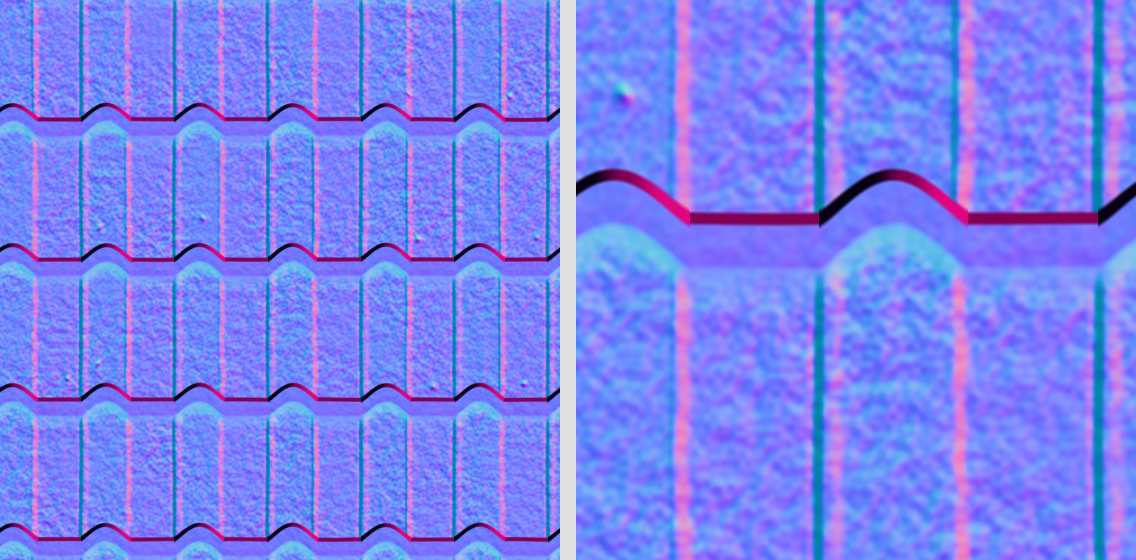
Left, the full canvas; right, a detail of the centre.
Write a WebGL 1 fragment shader that draws this texture map.

```glsl
precision highp float;

// Tangent-space normal map of a clay tile roof, 6 tiles across and 4 courses down.
// Each tile has a raised roll and a flat pan; seams, caps and grain add up to one
// surface tilt, which is normalised to a colour, with the dark eaves laid on top.

uniform vec2 u_resolution;

const float PI = 3.14159265;

float hash(vec2 p) {
    return fract(sin(dot(p, vec2(127.1, 311.7))) * 43758.545);
}

// Dot product of a lattice point's random unit gradient with the offset from it.
float corner(vec2 cell, vec2 offset, float period) {
    float angle = 2.0 * PI * hash(mod(cell, period));
    return dot(vec2(cos(angle), sin(angle)), offset);
}

// Gradient noise over the unit canvas, wrapping at its borders.
float noise(vec2 p, float freq) {
    vec2 i = floor(p * freq), f = fract(p * freq);
    vec2 w = f * f * f * (f * (f * 6.0 - 15.0) + 10.0);
    vec2 e = vec2(1.0, 0.0);
    return mix(mix(corner(i, f, freq), corner(i + e.xy, f - e.xy, freq), w.x),
               mix(corner(i + e.yx, f - e.yx, freq), corner(i + e.xx, f - e.xx, freq), w.x), w.y);
}

// Height of the rough clay grain.
float grain(vec2 p) {
    return noise(p, 40.0) + 0.8 * noise(p, 78.0) + 0.45 * noise(p, 144.0);
}

// Soft ridge profile.
float ridge(float x, float width) {
    return exp(-x * x / (width * width));
}

void main() {
    vec2 p = gl_FragCoord.xy / u_resolution;

    // Tile coordinates: u runs right from the seam, v down from the curved eave.
    float x = p.x * 6.0 - 0.867 + 0.012 * noise(p, 8.0);
    float u = fract(x);
    float t = clamp(u / 0.54, 0.0, 1.0);
    float arch = pow(max(sin(PI * t), 0.0), 1.2);
    float y = (1.0 - p.y) * 4.0 - 0.8535 + 0.104 * arch + 0.006 * noise(p, 12.0);
    float v = fract(y);
    vec2 tile = mod(vec2(floor(x), floor(y)), vec2(6.0, 4.0));
    float vary = hash(tile + 3.7);

    // Grain, stronger in some patches than in others.
    vec2 e = vec2(0.003, 0.0);
    float h = grain(p);
    vec2 rough = vec2(h - grain(p + e.xy), h - grain(p + e.yx));
    float body = smoothstep(0.12, 0.2, v);
    vec2 tilt = rough * (0.75 + 0.5 * noise(p, 9.0)) * mix(0.35, 1.0, body);

    // Roll and pan lean slightly apart.
    float roll = smoothstep(0.0, 0.06, u) * (1.0 - smoothstep(0.47, 0.53, u));
    tilt += mix(vec2(-0.03, 0.01), vec2(-0.13, 0.07), roll);

    // Flat lip under the eave, then the lit shoulder of the course below.
    float lip = 1.0 - smoothstep(0.105, 0.125, v);
    tilt.y -= lip * (0.1 + 0.09 * smoothstep(0.06, 0.09, v));
    float shoulder = smoothstep(0.105, 0.135, v) * (1.0 - smoothstep(0.14, 0.25, v));
    tilt += shoulder * mix(vec2(0.0, 0.2), vec2(0.2 - 0.8 * u, 0.5), roll);

    // Worn seams: a sharp groove, then soft lit edges of roll and pan.
    float wobble = 0.016 * noise(p, 34.0);
    float worn = 0.9 + 0.9 * noise(p + 0.37, 52.0);
    float seam = fract(u + 0.5) - 0.5;
    float panEdge = 0.515 + 0.035 * (vary - 0.5);
    tilt.x += body * worn * 0.75 * ridge(u - 0.062 - wobble, 0.026);
    tilt.x += body * worn * 1.35 * ridge(u - panEdge - wobble, 0.025);
    tilt.x += body * worn * 0.5 * ridge(seam + 0.032, 0.014);
    tilt.x -= body * 3.0 * ridge(seam, 0.015);
    tilt.x -= body * 1.3 * smoothstep(0.35, 0.8, vary) * ridge(u - panEdge + 0.042, 0.013);

    // Occasional chips near the lower end of a tile.
    vec2 chip = vec2(0.15 + 0.75 * hash(tile + 9.1), 0.8 + 0.13 * hash(tile + 5.3));
    vec2 r = (vec2(u, v) - chip) * vec2(1.0, 1.5) / 0.028;
    tilt += step(0.7, hash(tile + 1.9)) * 2.2 * vec2(r.x, -r.y) * exp(-dot(r, r));

    vec3 color = 0.5 + 0.5 * normalize(vec3(tilt, 1.0));

    // Overhanging eave: black on the rising side of the arch, crimson on the falling one.
    float inside = step(u, 0.54);
    float slope = inside * cos(PI * t);
    float turn = clamp(slope + 0.25 * inside * arch, -1.0, 1.0);
    vec3 eave = vec3(0.5, 0.0, 0.33);
    eave = mix(eave, vec3(0.03, 0.0, 0.08), smoothstep(0.0, 0.7, turn));
    eave = mix(eave, vec3(0.87, 0.02, 0.5), smoothstep(0.0, 0.8, -turn));
    float dist = abs(fract(y + 0.5) - 0.5) / sqrt(1.0 + 0.8 * slope * slope);
    float soft = max(0.006, 4.0 / u_resolution.y);
    color = mix(color, eave, 1.0 - smoothstep(0.014 - soft, 0.014 + soft, dist));

    gl_FragColor = vec4(color, 1.0);
}
```
